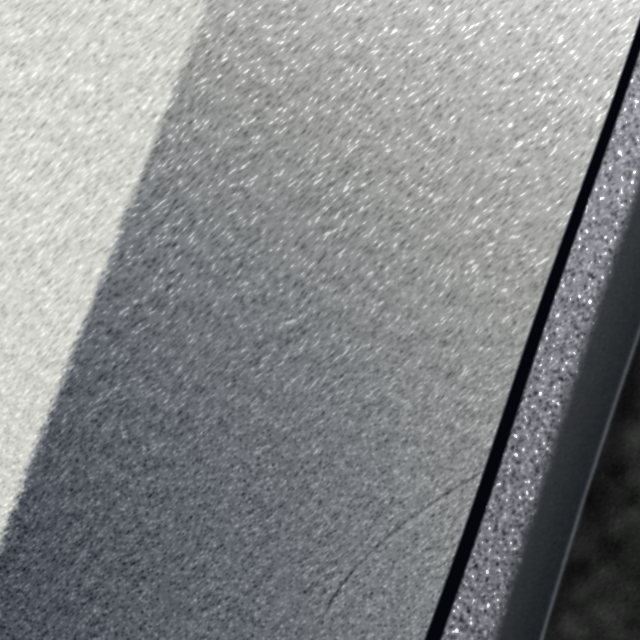
Write a WebGL 1 fragment shader that draws this texture.

```glsl
precision highp float;
uniform vec2 u_resolution;

vec2 hash2(vec2 p) {
  vec2 q = vec2(dot(p, vec2(127.1, 311.7)), dot(p, vec2(269.5, 183.3)));
  return fract(sin(q) * 43758.5);
}

// Cellular flakes: soft blobs of random signed height, one per cell
float flakes(vec2 p) {
  vec2 cell = floor(p);
  float sum = 0.0;
  for (int j = -1; j <= 1; j++) {
    for (int i = -1; i <= 1; i++) {
      vec2 id = cell + vec2(float(i), float(j));
      vec2 d = p - id - hash2(id);
      sum += (hash2(id + 37.0).x * 2.0 - 1.0) * exp(-4.5 * dot(d, d));
    }
  }
  return sum;
}

// 0 left of the edge, 1 right of it
float rightOf(float x, float edge, float soft) {
  return smoothstep(edge - soft, edge + soft, x);
}

void main() {
  vec2 uv = gl_FragCoord.xy / u_resolution;
  float x = uv.x, y = uv.y;
  float px = 1.0 / u_resolution.x;

  // Grain brushed diagonally, turning rounder toward the bottom
  vec2 bend = uv + 0.003 * sin(uv.yx * vec2(23.0, 31.0));
  vec2 along = vec2(dot(bend, vec2(0.74, 0.67)), dot(bend, vec2(-0.67, 0.74)));
  float streaks = flakes(along * vec2(85.0, 215.0));
  float specks = flakes(along * vec2(170.0, 230.0) + 50.0);
  float grain = mix(specks, streaks, 0.3 + 0.45 * smoothstep(0.1, 0.7, y));
  float mottle = flakes(uv * 45.0 + 9.0);

  // Shaded metal panel, brighter toward the upper right
  float shade = 0.305 + 0.26 * x + 0.28 * y * y;
  shade += 0.04 * smoothstep(0.45, 0.8, x) * (1.0 - y);
  vec3 shadowed = shade + mix(vec3(-0.02, 0.0, 0.03), vec3(0.0, 0.004, -0.004), smoothstep(0.33, 0.65, shade));
  shadowed += grain * 0.17 + mottle * 0.012;
  shadowed += 0.14 * smoothstep(0.45, 0.9, streaks) * y;

  // Sunlit wedge on the left
  vec3 sunlit = vec3(0.83, 0.832, 0.81) + 0.04 * (y - 0.5) - 0.1 * x * y;
  sunlit += grain * 0.15 + mottle * 0.015;
  float shadowEdge = -0.057 + 0.383 * y + 0.004 * grain;
  vec3 col = mix(sunlit, shadowed, rightOf(x, shadowEdge, 0.011));

  // Faint curved crease with a pale lower lip
  float crease = (x - 0.495 - 0.2 * y - 3.0 * y * y) / length(vec2(1.0, 0.2 + 6.0 * y));
  float creaseSpan = smoothstep(0.0, 0.07, y) * (1.0 - smoothstep(0.26, 0.29, y));
  col -= 0.11 * creaseSpan * exp(-pow(crease / 0.0025, 2.0));
  col += 0.05 * creaseSpan * exp(-pow((crease - 0.006) / 0.004, 2.0));

  // Sparkling bevel beyond the gap
  float gap = 0.676 + 0.341 * y + 0.002 * sin(y * 9.0);
  float glint = flakes(uv * vec2(155.0, 130.0) + 80.0);
  vec3 bevel = vec3(0.46, 0.46, 0.49) + 0.12 * smoothstep(0.1, 0.9, y);
  bevel += glint * 0.19 + specks * 0.12 + 0.25 * smoothstep(0.45, 0.85, glint);
  col = mix(col, bevel, rightOf(x, gap, 0.003 + px));

  // Smooth dark trim, fading in from the bevel
  float trimEdge = 0.771 + 0.295 * y + 0.03 * y * y;
  float trimEnd = 0.846 + 0.29 * y + 0.06 * y * y;
  vec3 trim = vec3(0.18, 0.19, 0.20) + 0.05 * y + specks * 0.015;
  trim -= 0.06 * smoothstep(trimEdge, trimEnd, x);
  col = mix(col, trim, rightOf(x, trimEdge, 0.013));

  // Blurred dark ground in the corner, with a thin rim highlight
  float clumps = flakes(uv * 24.0 + 20.0) + 0.5 * mottle;
  vec3 ground = vec3(0.13, 0.135, 0.13) + clumps * 0.07 + specks * 0.025;
  ground *= 0.65 + 0.35 * smoothstep(0.0, 0.06, x - trimEnd);
  col = mix(col, ground, rightOf(x, trimEnd, 0.003 + px));
  col += vec3(0.17, 0.18, 0.19) * exp(-pow((x - trimEnd) / 0.004, 2.0));

  // Black gap, narrowing upward
  float halfWidth = mix(0.0125, 0.008, y);
  float gapMask = 1.0 - smoothstep(halfWidth - 0.002 - px, halfWidth + 0.002 + px, abs(x - gap));
  col = mix(col, vec3(0.02, 0.025, 0.045), gapMask);

  gl_FragColor = vec4(clamp(col, 0.0, 1.0), 1.0);
}
```
